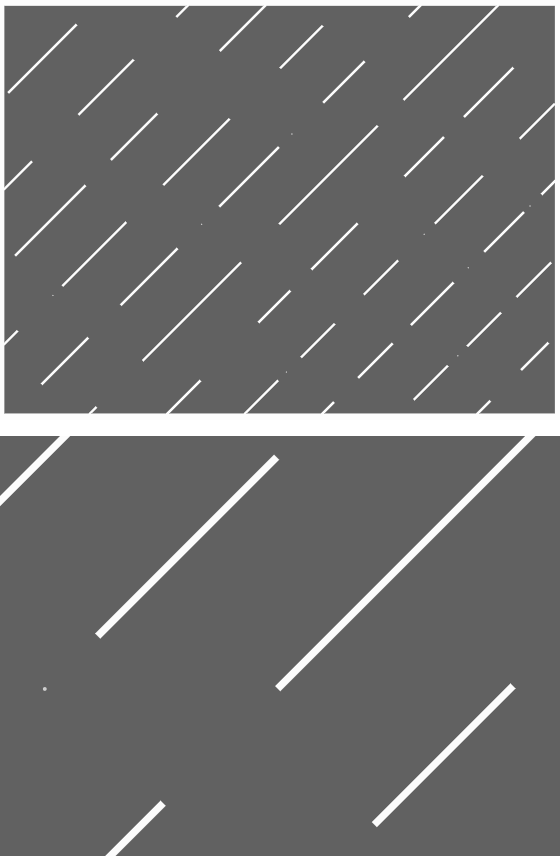
Top: the whole. Bottom: its middle third, enlarged.
Write a Shadertoy shader that draws this pattern.

```glsl
// Broken white diagonals on a flat grey panel inside a thin white margin.
// Evenly spaced 45 degree rows are cut into dashes: each row has its own
// period, and a hash varies the length and position of every dash.

const vec3 PANEL_GREY = vec3(0.38);
const vec3 LINE_WHITE = vec3(0.99);

// All lengths are in canvas heights.
const vec2 MARGIN_LOW = vec2(0.0104, 0.0156);   // left, bottom
const vec2 MARGIN_HIGH = vec2(0.0122, 0.0139);  // right, top
const float ROW_SPACING = 0.1846;               // measured horizontally
const float ROW_OFFSET = 0.0911;
const float FIRST_ROW_SHIFT = -0.035;
const float LINE_HALF_WIDTH = 0.0029;
const float SPECK_RADIUS = 0.0015;
const float SPECK_CHANCE = 0.2;

// Dash layout
const float PERIOD_START = 0.30;
const float PERIOD_SHRINK = 0.017;              // per row, to the lower right
const float PHASE_STEP = 0.122;
const float PHASE_START = -0.13;
const float LONG_ROW = 6.0;
const float LONG_ROW_STRETCH = 1.6;
const vec2 DASH_FILL = vec2(0.42, 0.70);        // shortest, longest share
const float LONG_ROW_FILL = 0.74;

float hash(vec2 p) {
    p = fract(p * vec2(0.1031, 0.1137));
    p += dot(p, p.yx + 33.33);
    return fract((p.x + p.y) * p.x * 57.0);
}

// Coverage of a shape from its signed distance
float coverage(float dist, float pixel) {
    return clamp(0.5 - dist / pixel, 0.0, 1.0);
}

float boxDistance(vec2 p, vec2 halfSize) {
    vec2 d = abs(p) - halfSize;
    return length(max(d, 0.0)) + min(max(d.x, d.y), 0.0);
}

float dashCoverage(vec2 p, float pixel) {
    // Nearest row, and the offset across it
    float diagonal = p.x - p.y + 1.0 - ROW_OFFSET;
    float row = max(round(diagonal / ROW_SPACING), 1.0);
    float offset = diagonal - row * ROW_SPACING;
    if (row < 1.5) offset -= FIRST_ROW_SHIFT;
    float along = p.x - 0.5 * offset;
    float across = offset * sqrt(0.5);

    // Cells along the row, one dash in each
    bool isLong = row == LONG_ROW;
    float period = PERIOD_START - PERIOD_SHRINK * row;
    if (isLong) period *= LONG_ROW_STRETCH;
    float u = (along - PHASE_START - PHASE_STEP * row) / period;
    vec2 cell = vec2(floor(u), row) + 20.0;
    float fill = mix(DASH_FILL.x, DASH_FILL.y, hash(cell));
    if (isLong) fill = LONG_ROW_FILL;
    float center = 0.5 + (hash(cell + 41.0) - 0.5) * (1.0 - fill) * 0.6;

    float scale = period * sqrt(2.0);
    vec2 local = vec2((fract(u) - center) * scale, across);
    float dash = boxDistance(local, vec2(0.5 * fill * scale, LINE_HALF_WIDTH));

    // A few faint specks in the gaps between dashes
    float joint = round(u);
    float speck = length(vec2((u - joint) * scale, across)) - SPECK_RADIUS;
    float hasSpeck = step(hash(vec2(joint, row) + 73.0), SPECK_CHANCE);
    return max(coverage(dash, pixel), 0.7 * hasSpeck * coverage(speck, pixel));
}

void mainImage(out vec4 fragColor, in vec2 fragCoord) {
    float pixel = 1.0 / iResolution.y;
    vec2 p = fragCoord * pixel;
    vec2 size = iResolution.xy * pixel;

    // Panel inside the margin
    vec2 low = MARGIN_LOW;
    vec2 high = size - MARGIN_HIGH;
    float panel = coverage(boxDistance(p - 0.5 * (low + high), 0.5 * (high - low)), pixel);

    float white = max(1.0 - panel, dashCoverage(p, pixel));
    fragColor = vec4(mix(PANEL_GREY, LINE_WHITE, white), 1.0);
}
```
